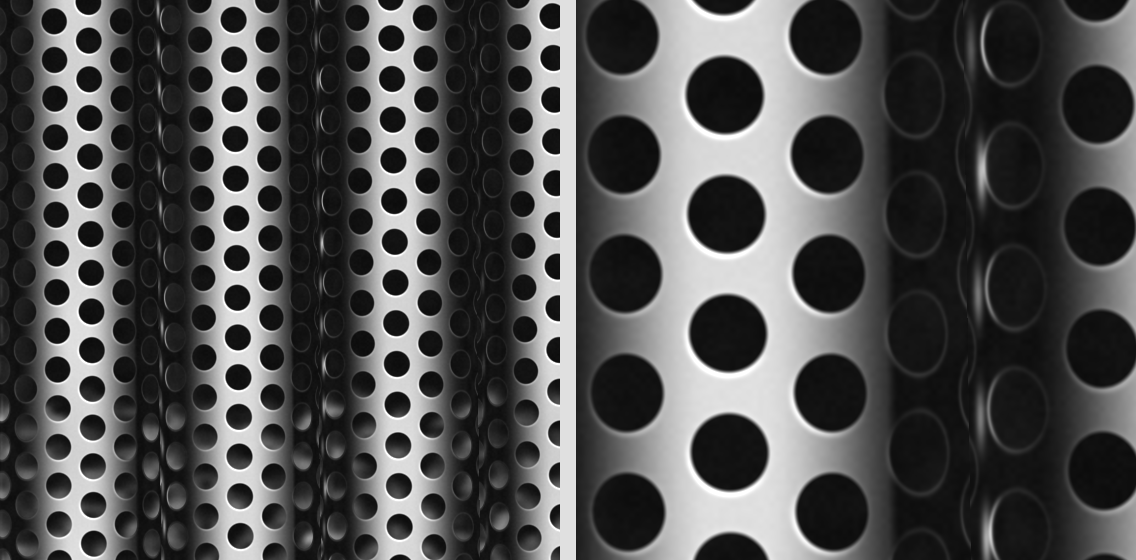
Left: the whole. Right: its middle third, enlarged.
A WebGL 2 fragment shader for this texture:

```glsl
#version 300 es
precision highp float;
// Draws upright rounded metal ridges with staggered round perforations and dark valleys.
uniform vec2 u_resolution;
out vec4 fragColor;

float hash(vec2 p) {
  vec3 q = fract(vec3(p.xyx) * 0.1031);
  q += dot(q, q.yzx + 33.33);
  return fract((q.x + q.y) * q.z);
}

float noise(vec2 p) {
  vec2 cell = floor(p), f = fract(p);
  f = f * f * (3.0 - 2.0 * f);
  return mix(mix(hash(cell), hash(cell + vec2(1, 0)), f.x),
             mix(hash(cell + vec2(0, 1)), hash(cell + vec2(1, 1)), f.x), f.y);
}

float bell(float x) { return exp(-x * x); }

// Light on the solid sheet, at a distance across the ridge from its crest
float sheetLight(float across, float ridge, vec2 p) {
  float lit = smoothstep(-0.108, -0.012, across) * (1.0 - smoothstep(0.018, 0.122, across));
  float rightEdge = ridge < 0.5 ? 0.104 : (ridge < 1.5 ? 0.097 : 0.135);
  lit *= 1.0 - smoothstep(rightEdge - 0.004, rightEdge + 0.004, across);
  float uneven = 0.93 + 0.1 * noise(p * vec2(9.0, 5.0));
  return 0.055 + 0.80 * lit * uneven;
}

void main() {
  vec2 p = gl_FragCoord.xy / u_resolution;
  float down = 1.0 - p.y;
  float soft = max(0.0018, 0.8 / u_resolution.y);

  // Ridges, each leaning a little more than the one before
  float ridge = clamp(floor((p.x - 0.014 * down - 0.132) / 0.2847 + 0.5), 0.0, 3.0);
  float across = p.x - (0.010 + 0.0035 * ridge) * down - 0.132 - 0.2847 * ridge;

  // Unroll the curved sheet and find the nearest hole
  float arc = 0.165 * asin(clamp(across / 0.165, -0.98, 0.98));
  float column = arc / 0.0625 + vec4(0.58, 0.0, 0.06, 0.0)[int(ridge)];
  float columnId = floor(column + 0.5);
  float pitch = 0.0691 + 0.0018 * ridge;
  float row = down / pitch - vec4(0.55, 0.50, 0.94, 0.39)[int(ridge)] - 0.5 * mod(columnId, 2.0);
  float rowId = floor(row + 0.5);
  vec2 q = vec2((column - columnId) * 0.0625, (rowId - row) * pitch);
  float edge = length(q) - 0.0232;
  vec2 outward = q / max(length(q), 0.0001);
  float chance = hash(vec2(columnId + 17.0 * ridge + 40.0, rowId + 9.0));

  // Sheet with a brighter lower lip around each hole
  float sheet = sheetLight(across, ridge, p);
  float lip = bell((edge - 0.0015) / 0.0022);
  float lowerLip = max(dot(outward, normalize(vec2(-0.5, -1.0))), 0.0);
  sheet += lip * (0.03 + (0.05 + 0.22 * sheet) * lowerLip);

  // Hole interior, with grey reflections near the bottom
  float low = smoothstep(0.31, 0.25, p.y + 0.04 * (chance - 0.5));
  float tilt = dot(q, vec2(mix(-0.6, 0.9, chance), -0.7)) / 0.0232;
  float patches = noise(p * vec2(38.0, 52.0) + 7.0);
  float inside = 0.052 + 0.025 * patches;
  inside += low * (0.06 + 0.32 * patches) * smoothstep(-0.55, 0.75, tilt);
  inside += 0.045 * smoothstep(-0.06, -0.1, across) * step(ridge, 1.5);
  float valley = smoothstep(0.085, 0.125, abs(across));
  inside += 0.14 * low * valley * patches;
  float light = mix(inside, sheet, smoothstep(-soft, soft, edge));

  // Crescents on the left rims and thin glints down the valleys
  float leftSide = smoothstep(-0.085, -0.105, across);
  float glow = ridge < 0.5 ? 0.08 : (ridge < 2.5 ? 0.50 : 0.13);
  float crescent = lip * smoothstep(0.45, 1.0, -outward.x);
  light += leftSide * crescent * glow * (0.25 + 0.75 * chance);
  float glintRow = down / pitch + 0.25 * ridge;
  float glintId = floor(glintRow);
  float glintChance = hash(vec2(glintId, ridge + 71.0));
  float glint = bell((across + 0.137 - 0.006 * (glintChance - 0.5)) / 0.0028)
              * bell((fract(glintRow) - 0.5) / 0.23);
  light += glint * glow * (0.35 + 0.95 * glintChance);

  // Dim outlines in the valleys, then fine grain
  light += valley * (0.05 * lip + 0.03 * noise(p * vec2(130.0, 45.0)));
  light += 0.018 * (noise(p * 300.0) - 0.5);
  fragColor = vec4(vec3(clamp(light, 0.0, 1.0)), 1.0);
}
```
